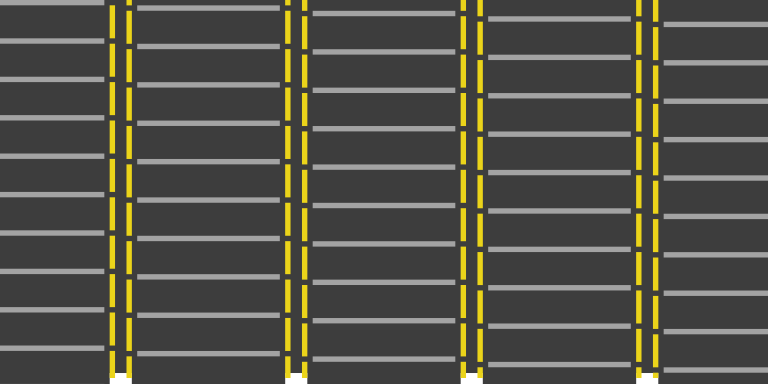
Write a Shadertoy shader that draws this pattern.

```glsl
// Asphalt lanes with grey cross bars, dashed yellow borders and white seam ends.
// All lengths are fractions of the canvas height.
#define LANE_WIDTH 0.457
#define BAR_PITCH 0.1
#define BAR_OFFSET 0.0648
#define LANE_DROP 0.0142
#define BAR_HALF_LENGTH 0.1857
#define DASH_CENTER 0.2066
#define STROKE_HALF 0.007
#define SEAM_HALF 0.0288
#define SEAM_TOP 0.0286
#define DASH_END 0.0156

const vec3 ASPHALT = vec3(0.24);
const vec3 BAR_GREY = vec3(0.64);
const vec3 DASH_YELLOW = vec3(0.92, 0.83, 0.10);

// Smoothed coverage of the region where the distance is negative
float coverage(float dist, float pixel) {
    return clamp(0.5 - dist / pixel, 0.0, 1.0);
}

void mainImage(out vec4 fragColor, in vec2 fragCoord) {
    float pixel = 1.0 / iResolution.y;
    vec2 pos = vec2(fragCoord.x - 0.5 * iResolution.x, fragCoord.y) * pixel;

    // Mirrored lane coordinate, and height from the nearest bar
    float lane = floor(pos.x / LANE_WIDTH + 0.5);
    float across = abs(pos.x - lane * LANE_WIDTH);
    float rowPos = (pos.y - BAR_OFFSET + lane * LANE_DROP) / BAR_PITCH;
    float fromBar = abs(fract(rowPos + 0.5) - 0.5) * BAR_PITCH;

    // Bars and the dash gaps share the same rows
    float row = coverage(fromBar - STROKE_HALF, pixel);
    float bar = row * coverage(across - BAR_HALF_LENGTH, pixel);
    float dash = (1.0 - row) * coverage(abs(across - DASH_CENTER) - STROKE_HALF, pixel);
    dash *= coverage(DASH_END - pos.y, pixel);

    // Bare white patch at the foot of each seam
    float seam = coverage(0.5 * LANE_WIDTH - across - SEAM_HALF, pixel);
    seam *= coverage(pos.y - SEAM_TOP, pixel);

    vec3 color = mix(ASPHALT, BAR_GREY, bar);
    color = mix(color, vec3(1.0), seam);
    color = mix(color, DASH_YELLOW, dash);
    fragColor = vec4(color, 1.0);
}
```
